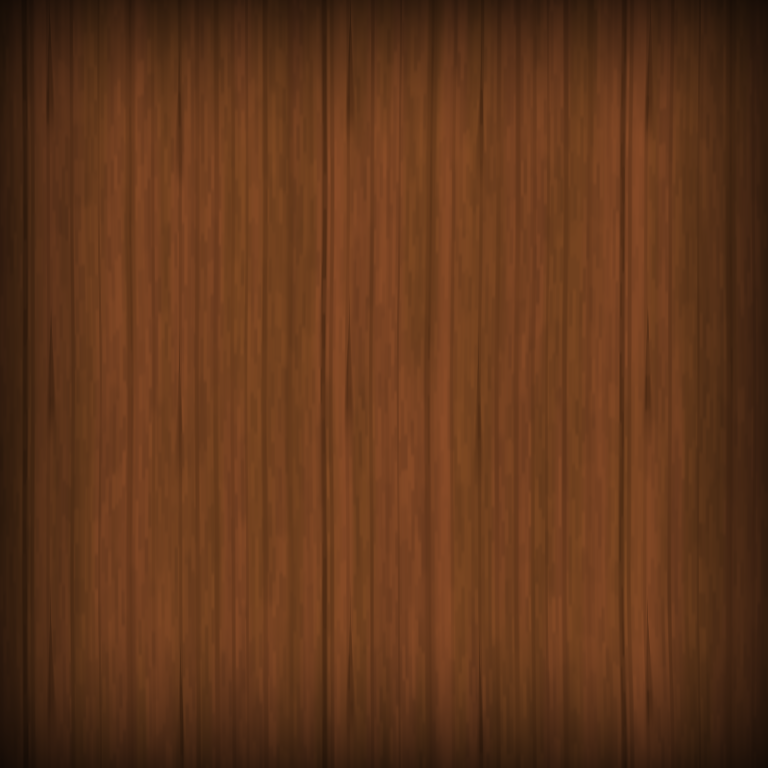
Write a Shadertoy shader that draws this texture.

```glsl
// Dark varnished wood: short vertical fibres, long tapering grain lines and
// pale ribbons that repeat across the panel, under a shaded border.
// Stretched hash noise makes the fibres; a loop scatters the grain lines.

const vec3 WOOD_DEEP = vec3(0.26, 0.140, 0.060);
const vec3 WOOD_BROWN = vec3(0.445, 0.255, 0.120);
const vec3 WOOD_RED = vec3(0.475, 0.262, 0.136);
const vec3 WOOD_PALE = vec3(0.57, 0.310, 0.165);

const float VENEER_WIDTH = 0.39;
const int GRAIN_LINES = 16;

float hash(vec2 p) {
    return fract(sin(dot(p, vec2(127.1, 311.7))) * 43758.5453);
}

float noise(vec2 p) {
    vec2 i = floor(p);
    vec2 f = smoothstep(0.0, 1.0, fract(p));
    float low = mix(hash(i), hash(i + vec2(1, 0)), f.x);
    float high = mix(hash(i + vec2(0, 1)), hash(i + vec2(1, 1)), f.x);
    return mix(low, high, f.y);
}

// One column of fibres, each with a short soft end
float strand(float column, float y) {
    float t = y + 9.0 * hash(vec2(column, 3.0));
    float i = floor(t);
    float end = smoothstep(0.8, 1.0, fract(t));
    return mix(hash(vec2(column, i)), hash(vec2(column, i + 1.0)), end);
}

// Neighbouring columns blended; scale is fibres across and along
float fibres(vec2 p, vec2 scale) {
    vec2 q = p * scale;
    float i = floor(q.x);
    float blend = smoothstep(0.15, 0.85, fract(q.x));
    return mix(strand(i, q.y), strand(i + 1.0, q.y), blend);
}

// Sideways distance to a line that recurs in every veneer strip
float stripDistance(float x, float center) {
    return abs(fract((x - center) / VENEER_WIDTH + 0.5) - 0.5) * VENEER_WIDTH;
}

float band(float d, float width) {
    return 1.0 - smoothstep(0.25 * width, width, d);
}

// Scattered dark lines whose strength drifts along their length
float grainLines(vec2 p) {
    float dark = 0.0;
    for (int k = 0; k < GRAIN_LINES; k++) {
        float id = float(k);
        float center = VENEER_WIDTH * (id + hash(vec2(id, 17.0))) / float(GRAIN_LINES);
        float width = mix(0.002, 0.006, hash(vec2(id, 29.0)));
        float strength = mix(0.15, 0.5, hash(vec2(id, 41.0)));
        float drift = mix(0.4, 1.0, noise(vec2(id * 7.0, p.y * 5.0)));
        dark += band(stripDistance(p.x, center), width) * strength * drift;
    }
    return dark;
}

// Dark wedge that narrows upwards to a point, repeated along the grain
float flame(vec2 p, float center) {
    float t = fract(p.y / VENEER_WIDTH + 0.95);
    float width = 0.009 * (1.0 - smoothstep(0.0, 0.55, t)) + 0.0005;
    float fade = smoothstep(0.0, 0.2, t) * (1.0 - smoothstep(0.4, 0.6, t));
    return band(stripDistance(p.x, center), width) * fade;
}

// Falls off quickly near an edge, then eases to full light
float edgeLight(float coord) {
    float u = clamp(min(coord, 1.0 - coord) / 0.21, 0.0, 1.0);
    return mix(0.42, 1.0, 1.0 - (1.0 - u) * (1.0 - u));
}

void mainImage(out vec4 fragColor, in vec2 fragCoord) {
    vec2 uv = fragCoord / iResolution.xy;

    // Slight sway keeps the long lines from being ruler straight
    vec2 p = uv;
    p.x += 0.006 * (noise(vec2(uv.x * 7.0, uv.y * 4.0)) - 0.5);

    // Fibres and wider tonal bands
    float fine = fibres(p, vec2(230.0, 22.0)) - 0.5;
    float medium = fibres(p + 3.0, vec2(110.0, 9.0)) - 0.5;
    float broad = noise(vec2(p.x * 34.0, p.y * 1.5)) - 0.5;
    float hue = noise(vec2(p.x * 60.0 + 50.0, p.y * 3.0));
    vec3 color = mix(WOOD_BROWN, WOOD_RED, smoothstep(0.2, 0.8, hue));
    color *= 1.0 + 0.13 * fine + 0.09 * medium + 0.10 * broad;

    // Pale ribbons, one recurring and one single
    float ribbon = band(stripDistance(p.x, 0.055), 0.020);
    ribbon = max(ribbon, band(abs(p.x - 0.58), 0.012));
    color = mix(color, WOOD_PALE, 0.38 * ribbon);

    // Dark lines, a strong pair beside the ribbon, and wedges
    float dark = grainLines(p);
    dark += 0.55 * band(stripDistance(p.x, 0.031), 0.005);
    dark += 0.35 * band(stripDistance(p.x, 0.041), 0.004);
    dark += 0.55 * flame(p, 0.065);
    dark += 0.40 * flame(p + vec2(0.0, 0.06), 0.235);
    dark *= 0.85 + 0.6 * fine;
    color = mix(color, WOOD_DEEP, clamp(dark, 0.0, 0.75));

    // Shaded border
    color *= edgeLight(uv.x) * edgeLight(uv.y);
    fragColor = vec4(color, 1.0);
}
```
